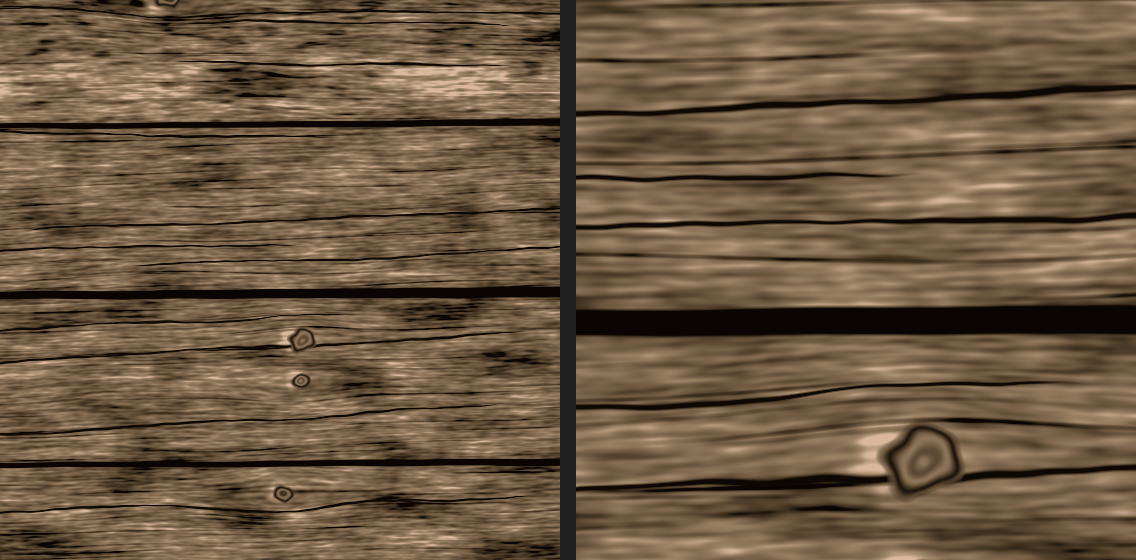
Left: the whole. Right: its middle third, enlarged.
Write a WebGL 2 fragment shader that draws this texture.

```glsl
#version 300 es
precision highp float;
// Four weathered horizontal planks divided by three dark seams.
// Stretched gradient noise makes the grain, which bends around the knots;
// long splits and fine cracks follow that bent grain, then a ramp colours it.

#define SEAM_BASE 0.169
#define SEAM_PITCH 0.303
#define SEAM_RISE 0.0065
#define SEAM_HALF 0.0052
#define SPLIT_HALF 0.0017
#define FIBRE_GAIN 0.40
#define STREAK_GAIN 0.30
#define MOTTLE_GAIN 0.32
#define STAIN_GAIN 0.38
#define BASE_TONE 0.59

uniform vec2 u_resolution;
out vec4 outColor;

// Knots: centre and radius
const vec3 KNOTS[4] = vec3[4](
  vec3(0.540, 0.392, 0.024), vec3(0.537, 0.319, 0.017),
  vec3(0.507, 0.120, 0.018), vec3(0.300, 1.005, 0.026));

// Long splits: start x, end x, height at x = 0, rise across the canvas
const vec4 SPLITS[11] = vec4[11](
  vec4(-0.1, 1.1, 0.983, -0.006), vec4(0.31, 0.95, 0.977, -0.024),
  vec4(0.29, 0.94, 0.892, -0.012), vec4(-0.1, 0.62, 0.764, -0.018),
  vec4(0.03, 1.1, 0.592, 0.032), vec4(-0.1, 0.56, 0.555, 0.018),
  vec4(0.22, 1.1, 0.517, 0.036), vec4(-0.1, 0.66, 0.412, 0.040),
  vec4(-0.1, 0.96, 0.353, 0.056), vec4(-0.1, 0.92, 0.226, 0.062),
  vec4(-0.1, 0.98, 0.085, 0.030));

float hash(vec2 c) {
  vec3 q = fract(c.xyx * 0.1031);
  q += dot(q, q.yzx + 33.33);
  return fract((q.x + q.y) * q.z);
}

float cornerSlope(vec2 cell, vec2 offset) {
  float angle = 6.28318 * hash(cell);
  return dot(vec2(cos(angle), sin(angle)), offset);
}

float gradientNoise(vec2 p) {
  vec2 c = floor(p), f = p - c;
  vec2 s = f * f * f * (f * (f * 6.0 - 15.0) + 10.0), e = vec2(1.0, 0.0);
  return mix(mix(cornerSlope(c, f), cornerSlope(c + e, f - e), s.x),
             mix(cornerSlope(c + e.yx, f - e.yx), cornerSlope(c + 1.0, f - 1.0), s.x), s.y);
}

float bump(float x, float centre, float width) {
  float d = (x - centre) / width;
  return exp(-d * d);
}

// Broken hairlines, one per row of grain
float hairCracks(vec2 p, float rows) {
  float row = floor(p.y * rows);
  float middle = 0.3 + 0.4 * hash(vec2(row, rows)) + 0.2 * gradientNoise(vec2(p.x * 4.0, row * 5.37));
  float d = abs(fract(p.y * rows) - middle) / rows;
  float presence = smoothstep(0.0, 0.35, gradientNoise(vec2(p.x * 3.0, row * 7.37 + rows)));
  return presence * (1.0 - smoothstep(0.0003, 0.0022, d));
}

float longSplits(vec2 p) {
  float mask = 0.0;
  for (int i = 0; i < SPLITS.length(); i++) {
    vec4 s = SPLITS[i];
    float id = float(i) * 9.37;
    float height = s.z + s.w * p.x + 0.009 * gradientNoise(vec2(p.x * 4.0, id))
                 + 0.0025 * gradientNoise(vec2(p.x * 28.0, id));
    float ends = smoothstep(s.x, s.x + 0.1, p.x) * (1.0 - smoothstep(s.y - 0.15, s.y, p.x));
    float halfWidth = SPLIT_HALF * ends * (1.0 + 1.3 * gradientNoise(vec2(p.x * 9.0, id + 4.4)));
    float cover = 1.0 - smoothstep(halfWidth * 0.5, halfWidth + 0.0012, abs(p.y - height));
    mask = max(mask, cover * smoothstep(0.0, 0.3, ends));
  }
  return mask;
}

// Tone 0..1 to wood colour, black through to bleached
vec3 woodRamp(float t) {
  vec3 c = mix(vec3(0.04, 0.02, 0.01), vec3(0.25, 0.19, 0.12), smoothstep(0.0, 0.2, t));
  c = mix(c, vec3(0.39, 0.31, 0.22), clamp(t * 5.0 - 1.0, 0.0, 1.0));
  c = mix(c, vec3(0.50, 0.41, 0.31), clamp(t * 5.0 - 2.0, 0.0, 1.0));
  c = mix(c, vec3(0.62, 0.52, 0.41), clamp(t * 5.0 - 3.0, 0.0, 1.0));
  return mix(c, vec3(0.85, 0.72, 0.62), clamp(t * 5.0 - 4.0, 0.0, 1.0));
}

float seamPosition(vec2 p) { return (p.y - SEAM_BASE - SEAM_RISE * p.x) / SEAM_PITCH; }

void main() {
  vec2 uv = gl_FragCoord.xy / u_resolution;
  float position = seamPosition(uv), plank = floor(position) + 1.0;

  // Bend the grain around knots and collect their rings
  vec2 grain = uv;
  float knotMask = 0.0, knotTone = 0.0, halo = 0.0;
  for (int i = 0; i < KNOTS.length(); i++) {
    vec3 knot = KNOTS[i];
    if (floor(seamPosition(knot.xy)) + 1.0 != plank) continue;
    vec2 d = uv - knot.xy;
    grain.y -= 0.6 * d.y * exp(-d.x * d.x / 0.012 - d.y * d.y / 0.002);
    float r = length(d * vec2(1.0, 1.15)) / knot.z + 0.4 * gradientNoise(uv * 50.0);
    float ring = 0.52 + 0.16 * sin(r * 15.0) - 0.4 * bump(r, 0.85, 0.14);
    ring -= 0.35 * bump(r, 0.0, 0.4) * step(1.5, float(i));
    float inside = 1.0 - smoothstep(0.85, 1.1, r);
    knotTone = mix(knotTone, ring, inside);
    knotMask = max(knotMask, inside);
    halo += bump(r, 1.2, 0.5) * (0.14 - 0.16 * clamp(d.x / knot.z, -1.0, 1.0));
  }
  grain.y += 0.008 * gradientNoise(uv * vec2(3.0, 7.0) + plank * 8.3);
  vec2 fibre = vec2(grain.x, grain.y - 0.025 * grain.x * (1.0 - step(2.5, plank))) + plank * 3.71;

  // Grain at several scales, broad mottling and damp stains
  float tone = BASE_TONE + FIBRE_GAIN * gradientNoise(fibre * vec2(18.0, 210.0));
  tone += STREAK_GAIN * gradientNoise(fibre * vec2(6.0, 75.0));
  tone += 0.22 * gradientNoise(fibre * vec2(55.0, 240.0));
  tone += MOTTLE_GAIN * gradientNoise(uv * vec2(9.0, 17.0)) + 0.14 * gradientNoise(uv * vec2(35.0, 50.0));
  tone -= STAIN_GAIN * smoothstep(0.1, 0.55, gradientNoise(uv * vec2(5.0, 12.0) + 17.3));

  // Bleached band and dark flecks of the top plank
  float top = step(2.5, plank);
  float bleached = top * bump(uv.y + 0.012 * gradientNoise(uv * vec2(4.0, 9.0)), 0.852, 0.045);
  float flecks = smoothstep(0.08, 0.42, gradientNoise(fibre * vec2(17.0, 85.0) + 5.1));
  tone += bleached * 0.27 - top * flecks * 0.32;
  tone -= top * 0.07 * smoothstep(0.9, 0.95, uv.y);
  tone = mix(tone + halo, knotTone, knotMask);

  // Cracks
  float hair = max(hairCracks(fibre, 34.0), 0.7 * hairCracks(fibre + 0.4, 61.0));
  tone -= 0.42 * hair * (1.0 - knotMask) * (1.0 - 0.5 * bleached);
  tone = mix(tone, 0.03, longSplits(grain) * (1.0 - knotMask));

  // Seams and their shaded edges
  float seam = clamp(floor(position + 0.5), 0.0, 2.0);
  float wobble = 0.003 * gradientNoise(vec2(uv.x * 7.0, seam * 6.7 + 0.4));
  float gap = abs((position - seam) * SEAM_PITCH + wobble);
  float halfGap = (SEAM_HALF + 0.003 * bump(seam, 1.0, 0.3)) * (0.8 + 0.35 * uv.x);
  tone -= 0.16 * exp(-max(gap - halfGap, 0.0) / 0.006);
  tone -= 0.07 * smoothstep(0.8, 1.0, uv.x) * (1.0 - top);
  tone *= smoothstep(halfGap - 0.001, halfGap + 0.0018, gap);
  outColor = vec4(woodRamp(clamp(tone, 0.0, 1.0)), 1.0);
}
```
